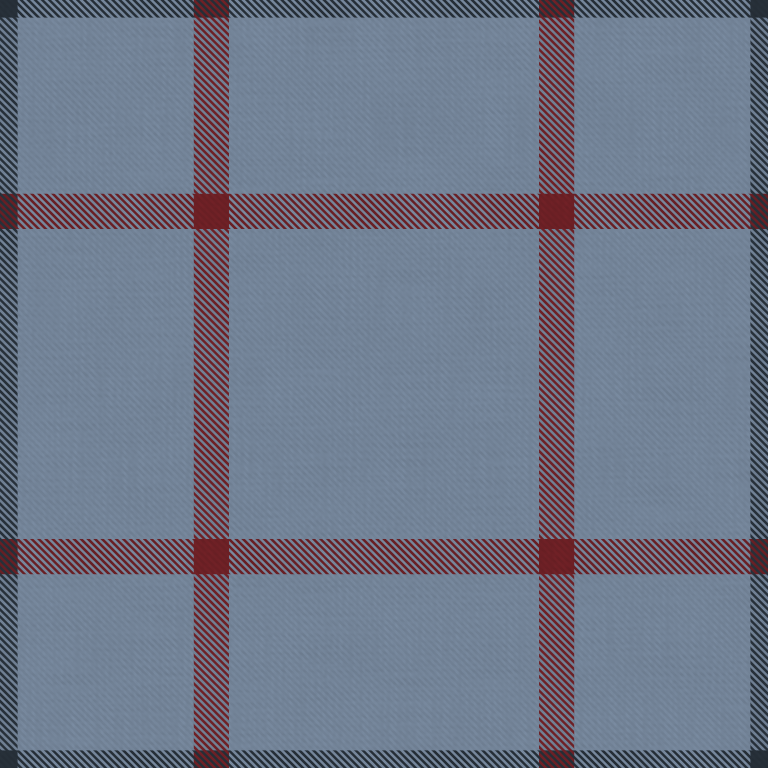
Write a WebGL 1 fragment shader that draws this pattern.

```glsl
precision highp float;
// Twill-woven windowpane check: blue-grey cloth with red and charcoal stripes.
uniform vec2 u_resolution;

const float THREADS = 436.0;  // threads across one mirrored sett
const float TWILL = 4.0;      // threads per twill step (two over, two under)
const vec3 BLUE = vec3(0.452, 0.517, 0.597);
const vec3 RED = vec3(0.425, 0.125, 0.145);
const vec3 CHARCOAL = vec3(0.150, 0.185, 0.220);

vec2 gradientAt(vec2 cell) {
  vec2 h = fract(cell * vec2(0.1031, 0.1137));
  h += dot(h, h.yx + 19.19);
  float angle = 6.2832 * fract((h.x + h.y) * h.x * 7.31);
  return vec2(cos(angle), sin(angle));
}

float gradientNoise(vec2 p) {
  vec2 i = floor(p);
  vec2 f = p - i;
  vec2 s = f * f * f * (f * (f * 6.0 - 15.0) + 10.0);
  float a = dot(gradientAt(i), f);
  float b = dot(gradientAt(i + vec2(1.0, 0.0)), f - vec2(1.0, 0.0));
  float c = dot(gradientAt(i + vec2(0.0, 1.0)), f - vec2(0.0, 1.0));
  float d = dot(gradientAt(i + vec2(1.0, 1.0)), f - vec2(1.0, 1.0));
  return mix(mix(a, b, s.x), mix(c, d, s.x), s.y);
}

// Soft coverage of a stripe, measured in threads.
float stripe(float x, float center, float halfWidth, float blur) {
  return clamp(0.5 + (halfWidth - abs(x - center)) / blur, 0.0, 1.0);
}

// Thread colour along one axis; the sett mirrors about its charcoal stripe.
vec3 threadColor(float t, float blur) {
  float x = abs(fract(t + 0.5) - 0.5) * THREADS;
  vec3 color = mix(BLUE, RED, stripe(x, 120.0, 10.0, blur));
  return mix(color, CHARCOAL, stripe(x, 0.0, 10.0, blur));
}

// 1 where the warp floats on top, 0 where the weft does.
float twill(vec2 uv, float blur) {
  float phase = fract((uv.x + uv.y) * THREADS / TWILL);
  float edge = 0.25 - abs(phase - 0.5);
  return clamp(0.5 + edge / (blur * 1.414 / TWILL), 0.0, 1.0);
}

// Uneven yarn: streaks that run along the threads.
float yarnStreak(float across, float along) {
  return gradientNoise(vec2(across * THREADS * 0.5, along * 9.0));
}

void main() {
  float size = min(u_resolution.x, u_resolution.y);
  vec2 uv = gl_FragCoord.xy / size;
  float blur = THREADS / size;  // one pixel in threads

  vec3 warp = threadColor(uv.x, blur) * (1.02 + 0.045 * yarnStreak(uv.x, uv.y));
  vec3 weft = threadColor(uv.y, blur) * (0.97 + 0.045 * yarnStreak(uv.y, uv.x + 7.3));
  vec3 cloth = mix(weft, warp, twill(uv, blur));

  // Faint mottling and fibre grain
  float mottle = gradientNoise(uv * 14.0 + 3.7);
  float grain = gradientNoise(uv * 190.0 + 11.3);
  cloth *= 1.0 + 0.012 * mottle + 0.025 * grain;

  gl_FragColor = vec4(cloth, 1.0);
}
```
